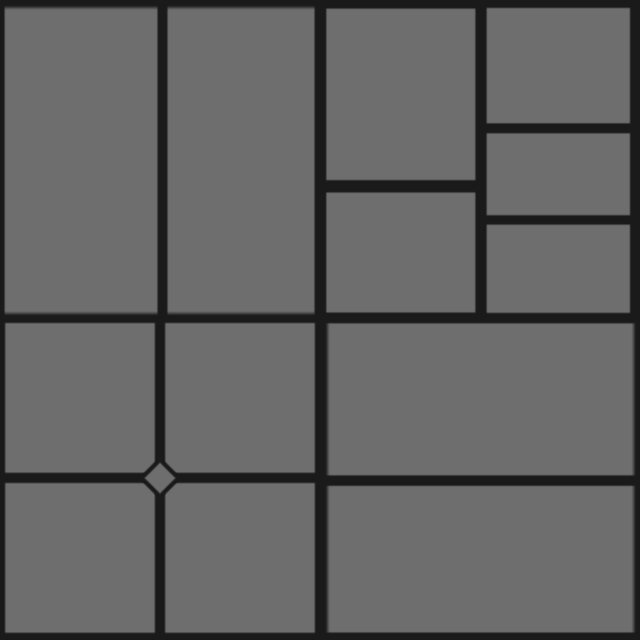
Give the GLSL for this pattern, as a WebGL 2 fragment shader.

```glsl
#version 300 es
precision highp float;

uniform vec2 u_resolution;
out vec4 fragColor;

const vec3 GROUT = vec3(0.10);
const vec3 STONE = vec3(0.43);
const float CRISP = 0.0022;
const float SOFT = 0.0045;

// Smooth mask of the interval lo..hi
float span(float v, float lo, float hi, float blur) {
    return smoothstep(lo - blur, lo + blur, v)
         * (1.0 - smoothstep(hi - blur, hi + blur, v));
}

// Smooth mask of a diamond with the given half diagonal
float diamond(vec2 p, float radius, float blur) {
    float d = (abs(p.x) + abs(p.y) - radius) * 0.7071;
    return 1.0 - smoothstep(-blur, blur, d);
}

// Two tall slabs
float tallSlabs(vec2 p, float crisp, float soft) {
    float columns = span(p.x, 0.0072, 0.2461, crisp)
                  + span(p.x, 0.2617, 0.4915, crisp);
    return columns * span(p.y, 0.5104, 0.9880, soft);
}

// Two wide slabs
float wideSlabs(vec2 p, float crisp, float soft) {
    float rows = span(p.y, 0.0117, 0.2409, crisp)
               + span(p.y, 0.2572, 0.4948, crisp);
    return rows * span(p.x, 0.5120, 0.9902, soft);
}

// One column of two blocks beside one of three
float stackedBlocks(vec2 p, float blur) {
    float pair = span(p.y, 0.5117, 0.6992, blur)
               + span(p.y, 0.7185, 0.9866, blur);
    float triple = span(p.y, 0.5111, 0.6490, blur)
                 + span(p.y, 0.6637, 0.7917, blur)
                 + span(p.y, 0.8073, 0.9876, blur);
    return pair * span(p.x, 0.5098, 0.7428, blur)
         + triple * span(p.x, 0.7604, 0.9844, blur);
}

// Two by two square tiles with a diamond inlay
float inlaidSquares(vec2 p, float blur) {
    const vec2 firstCenter = vec2(0.1250, 0.1283);
    const float halfSize = 0.1170;
    float mask = 0.0;
    for (int i = 0; i < 4; i++) {
        vec2 cell = vec2(i % 2, i / 2);
        vec2 q = p - firstCenter - 0.25 * cell;
        mask += span(q.x, -halfSize, halfSize, blur)
              * span(q.y, -halfSize, halfSize, blur);
    }
    vec2 inlay = p - vec2(0.2500, 0.2530);
    mask *= 1.0 - diamond(inlay, 0.0335, blur);
    return max(mask, diamond(inlay, 0.0240, blur));
}

void main() {
    vec2 uv = gl_FragCoord.xy / u_resolution;
    float pixel = 0.75 / min(u_resolution.x, u_resolution.y);
    float crisp = max(CRISP, pixel);
    float soft = max(SOFT, pixel);

    // Combine the four panels
    float stone = tallSlabs(uv, crisp, soft)
                + stackedBlocks(uv, crisp)
                + inlaidSquares(uv, crisp)
                + wideSlabs(uv, crisp, soft);

    fragColor = vec4(mix(GROUT, STONE, clamp(stone, 0.0, 1.0)), 1.0);
}
```
